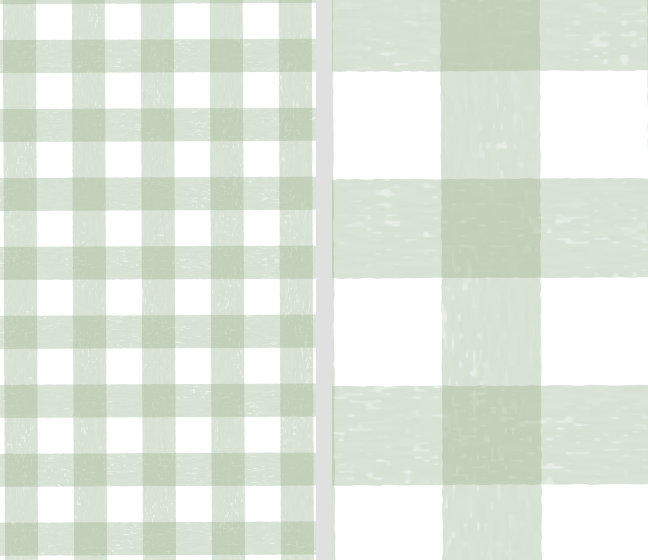
Left, the full canvas; right, a detail of the centre.
A WebGL 1 fragment shader for this pattern:

```glsl
precision highp float;
// Sage gingham: two sets of evenly spaced, slightly tilted bands on white.
// Each band carries dry streaks along its length; where two bands cross
// the tint deepens. Lengths are fractions of the canvas width.
uniform vec2 u_resolution;

const float PERIOD = 0.2182;
const float BAND_WIDTH = 0.1046;

float hash(vec2 p) {
  vec3 q = fract(p.xyx * vec3(0.1031, 0.1030, 0.0973));
  q += dot(q, q.yzx + 33.33);
  return fract((q.x + q.y) * q.z);
}

float noise(vec2 p) {
  vec2 cell = floor(p);
  vec2 f = fract(p);
  f = f * f * (3.0 - 2.0 * f);
  return mix(mix(hash(cell), hash(cell + vec2(1.0, 0.0)), f.x),
             mix(hash(cell + vec2(0.0, 1.0)), hash(cell + 1.0), f.x), f.y);
}

// Coverage of repeated bands; "across" is measured from a band's first edge.
float bands(float across, float along, float seed) {
  float pixel = 1.0 / u_resolution.x;
  float wobble = 0.0012 * (noise(vec2(along * 130.0, floor(across / PERIOD + 0.25) + seed)) - 0.5);
  float offset = mod(across - 0.5 * BAND_WIDTH + 0.5 * PERIOD, PERIOD) - 0.5 * PERIOD;
  float inside = 0.5 * BAND_WIDTH + wobble - abs(offset);
  return smoothstep(-0.6 * pixel, 0.6 * pixel, inside);
}

// Paint thickness: fine thread grain with patches of pale, worn flecks.
float dryPaint(float across, float along, float seed) {
  vec2 p = vec2(across, along) + seed;
  float grain = noise(p * vec2(230.0, 45.0));
  float flecks = smoothstep(0.68, 0.95, noise(p * vec2(270.0, 100.0) + 7.0));
  float worn = smoothstep(0.35, 0.8, noise(p * vec2(24.0, 13.0)));
  return 1.04 - 0.10 * grain - flecks * (0.08 + 0.32 * worn);
}

void main() {
  // Canvas position from the top left, with a slight shared tilt
  vec2 p = vec2(gl_FragCoord.x, u_resolution.y - gl_FragCoord.y) / u_resolution.x;
  vec2 q = vec2(p.x - 0.004 * p.y - 0.0090, p.y + 0.004 * p.x - 0.1267);

  // Vertical and horizontal paint layers
  float vertical = bands(q.x, q.y, 11.0) * dryPaint(q.x, q.y, 3.0);
  float horizontal = bands(q.y, q.x, 47.0) * dryPaint(q.y, q.x, 9.0);

  // White ground, one layer, then the crossing of both
  vec3 color = mix(vec3(1.0), vec3(0.845, 0.887, 0.834), max(vertical, horizontal));
  color = mix(color, vec3(0.762, 0.815, 0.724), min(vertical, horizontal));
  gl_FragColor = vec4(color, 1.0);
}
```
